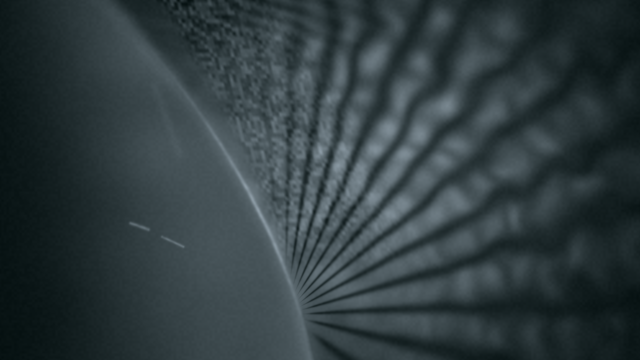
Reproduce this background procedurally as a WebGL 1 fragment shader.

```glsl
precision highp float;
// Dim macro view of a curved smooth rim beside a fan of beaded, out-of-focus ribs.
uniform vec2 u_resolution;

float hash(vec2 p) {
  vec3 q = fract(vec3(p.xyx) * 0.1031);
  q += dot(q, q.yzx + 33.33);
  return fract((q.x + q.y) * q.z);
}

float noise(vec2 p) {
  vec2 i = floor(p), f = fract(p);
  f = f * f * (3.0 - 2.0 * f);
  return mix(mix(hash(i), hash(i + vec2(1.0, 0.0)), f.x),
             mix(hash(i + vec2(0.0, 1.0)), hash(i + 1.0), f.x), f.y);
}

float bell(float x, float width) {
  return exp(-x * x / (width * width));
}

// Soft line segment, bright on its axis
float scratch(vec2 p, vec2 a, vec2 b, float width) {
  vec2 ab = b - a;
  float t = clamp(dot(p - a, ab) / dot(ab, ab), 0.0, 1.0);
  return bell(length(p - a - ab * t), width);
}

// Smooth dark surface left of the rim; depth is the distance from it
float smoothSide(vec2 p, float depth) {
  float light = 0.02 + 0.25 * bell(depth, 0.6) * smoothstep(-0.15, 0.5, p.x);
  light *= 0.9 + 0.2 * noise(p * 7.0);
  float flecks = 0.5 + 0.5 * noise(p * 90.0);
  light += 0.2 * flecks * scratch(p, vec2(0.363, 0.380), vec2(0.412, 0.363), 0.005);
  light += 0.17 * flecks * scratch(p, vec2(0.451, 0.342), vec2(0.509, 0.315), 0.004);
  return light + 0.025 * scratch(p, vec2(0.43, 0.76), vec2(0.50, 0.57), 0.012);
}

// Ribs spreading from a hub on the rim, with beads that grow outward
float fanSide(vec2 p, float depth) {
  vec2 fromHub = p - vec2(0.79, 0.125);
  float r = length(fromHub) + 0.001;
  float blur = smoothstep(0.15, 0.95, r);
  vec2 wobble = vec2(noise(p * 13.0), noise(p * 13.0 + 40.0)) - 0.5;
  float angle = atan(fromHub.y, fromHub.x);
  float rib = 3.8 * angle + 1.4 * angle * angle - 0.2 + wobble.x * 0.45 * blur;
  float gap = 0.5 - abs(fract(rib) - 0.5);
  float groove = bell(gap, mix(0.17, 0.29, blur));
  float ribFade = (1.0 - smoothstep(1.35, 1.85, angle)) * smoothstep(0.0, 0.05, depth);

  // Beads alternate between neighbouring ribs
  float beadPhase = 7.0 * log(r) + 0.5 * floor(rib) + wobble.y * 0.7;
  float bead = cos(6.2832 * beadPhase) * (1.0 - groove) * smoothstep(0.2, 0.8, r);
  float light = 0.39 * bell(p.x - 1.02, 0.66) * bell(p.y - 0.53, 0.61);
  light *= 1.0 - ribFade * groove * mix(0.62, 0.56, blur);
  light *= 1.0 + ribFade * (0.2 * bead + 0.08);
  light *= 0.82 + 0.36 * noise(p * 17.0 + 9.0);

  // Fine grain in the focused strip along the rim
  float strip = smoothstep(0.0, 0.05, depth - 0.13 * (p.y - 0.4))
              * (1.0 - smoothstep(0.16, 0.42, depth)) * smoothstep(0.2, 0.42, p.y);
  float grain = noise(vec2(p.x * 105.0 + p.y * 25.0, p.y * 85.0)) - 0.5;
  light += strip * grain * 0.17;

  // Shallow streaks crossing the upper strip
  float streak = sin(150.0 * (p.y + 0.32 * p.x) + 4.0 * noise(p * 9.0));
  light += 0.035 * streak * smoothstep(0.78, 0.95, p.y) * bell(p.x - 0.75, 0.22);
  return light;
}

void main() {
  vec2 p = gl_FragCoord.xy / u_resolution.y;
  p.x += 0.5 * (16.0 / 9.0 - u_resolution.x / u_resolution.y);

  // Signed horizontal offset from the curved rim, corrected for its slope
  float rim = 0.868 - 0.216 * p.y - 0.352 * p.y * p.y;
  float slope = 0.216 + 0.704 * p.y;
  float depth = (p.x - rim) / sqrt(1.0 + slope * slope);
  float softness = mix(0.008, 0.035, smoothstep(0.5, 1.0, p.y));
  float light = mix(smoothSide(p, min(depth, 0.0)), fanSide(p, max(depth, 0.0)),
                    smoothstep(-softness, softness, depth));

  // Rim highlight: crisp in the middle, diffuse toward the top
  light += 0.17 * bell(depth, 0.006) * bell(p.y - 0.42, 0.27) * (0.7 + 0.5 * noise(p * 60.0));
  light += 0.065 * bell(depth, 0.026) * (0.75 + 0.4 * noise(p * 22.0));

  // Overall grain and cold tint
  light += 0.018 * (noise(p * 140.0) - 0.5);
  light = max(light, 0.015);
  gl_FragColor = vec4(light, light * 1.03 + 0.042, light * 1.1 + 0.042, 1.0);
}
```
